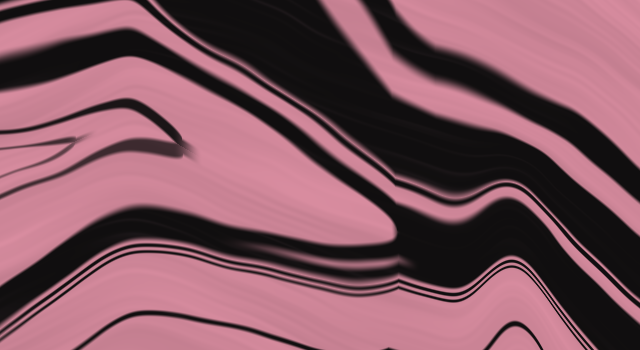
Write a Shadertoy shader that draws this background.

```glsl
// Liquid marble: black ink folded through pink paint. Height across one bent
// flow axis is cut into soft bands; a rounded pink tongue parts them, and
// value noise bends the paths, varies the edges and adds fine streaks.

const vec3 PINK = vec3(0.81, 0.525, 0.597);
const vec3 BLACK = vec3(0.062, 0.055, 0.057);
const float TIP = 1.13;

// Ink bands away from the axis: start, end, edge softness
const vec3 UPPER[4] = vec3[4](
    vec3(-1.0, 0.050, 0.009), vec3(0.098, 0.117, 0.005),
    vec3(0.128, 0.32, 0.009), vec3(0.42, 0.52, 0.012));
const vec3 LOWER[4] = vec3[4](
    vec3(-1.0, 0.090, 0.009), vec3(0.103, 0.113, 0.004),
    vec3(0.123, 0.131, 0.004), vec3(0.30, 0.314, 0.005));

float hash(vec2 p) {
    vec3 q = fract(vec3(p.xyx) * 0.1031);
    q += dot(q, q.yzx + 33.33);
    return fract((q.x + q.y) * q.z);
}

float noise(vec2 p) {
    vec2 i = floor(p), f = fract(p);
    f = f * f * (3.0 - 2.0 * f);
    return mix(mix(hash(i), hash(i + vec2(1, 0)), f.x),
               mix(hash(i + vec2(0, 1)), hash(i + vec2(1, 1)), f.x), f.y);
}

vec2 wobble(vec2 p, float scale, float amount) {
    vec2 q = p * scale;
    return amount * (vec2(noise(q + 17.3), noise(q + 51.7)) - 0.5);
}

float band(float d, float lo, float hi, float soft) {
    return smoothstep(lo - soft, lo + soft, d) * (1.0 - smoothstep(hi - soft, hi + soft, d));
}

float bands(float d, vec3 list[4], float blur, float pixel) {
    float ink = 0.0;
    for (int i = 0; i < 4; i++)
        ink = max(ink, band(d, list[i].x, list[i].y, max(list[i].z * blur, pixel)));
    return ink;
}

// Height of the flow axis: a ridge at left, a long fall, a second peak at right
float flowAxis(vec2 p) {
    float x = p.x - 0.38;
    float fall = sqrt(x * x + 0.0025) * (x < 0.0 ? 0.47 : 0.39);
    fall = mix(fall, sqrt(x * x + 0.0025) * mix(0.47, 0.39, smoothstep(-0.08, 0.08, x)), 1.0);
    float peak = (p.x - 1.48) / 0.11;
    float lift = 0.18 * exp(-peak * peak) * (1.0 - smoothstep(0.35, 0.75, p.y));
    return 0.64 - fall + lift - 0.12 * smoothstep(1.6, 1.9, p.x);
}

// Half width of a tongue that narrows to a round tip
float tongue(float x, float root, float taper, float tip, float roundness) {
    float k = clamp((x - tip + roundness) / roundness, 0.0, 1.0);
    return max(root - taper * x, 0.0) * sqrt(1.0 - k * k);
}

// Crowds the left folds and steepens the bands at the top
float bendUpper(float d, float x) {
    d *= mix(0.55, 1.0, smoothstep(0.35, 0.65, x));
    return d - 1.14 * clamp(1.25 - x, 0.0, 0.7) * max(d - 0.15, 0.0);
}

// Nested ink outlines that close to a point inside the main tongue
float innerWisps(float x, float v, float blur, float pixel) {
    float ink = 0.0;
    for (int i = 0; i < 2; i++) {
        float size = 1.0 - 0.55 * float(i);
        float tip = 0.52 * size;
        float center = 0.06 - 0.13 * x;
        float d = abs(v - center) - tongue(x, 0.105 * size, 0.10, tip, 0.32 * size);
        float nearTip = smoothstep(0.25, 1.0, x / tip);
        float width = (0.007 + 0.013 * nearTip) * size;
        float line = band(d, -width, width, max(0.009 * blur, pixel));
        line *= 1.0 - smoothstep(tip - 0.03, tip + 0.06, x);
        ink = max(ink, line * mix(0.6, 0.95, size) * (v > center ? 1.0 : 0.8));
    }
    return ink;
}

void mainImage(out vec4 fragColor, in vec2 fragCoord) {
    float pixel = 1.0 / iResolution.y;
    vec2 p = fragCoord * pixel;
    p += wobble(p, 3.3, 0.055) + wobble(p, 8.0, 0.014);

    // Position across the flow
    float v = p.y - flowAxis(p);
    float width = tongue(p.x, 0.29, 0.19, TIP, 0.25);
    float d = abs(v) - sqrt(width * width + 0.0009);
    float smoke = noise(p * vec2(3.0, 5.0) + 8.0);
    float blur = mix(0.65, 2.3, smoke * smoke);

    // Outer ink, with a pale sliver curling below the tongue
    float ink;
    if (v > 0.0) {
        ink = bands(bendUpper(d, p.x), UPPER, blur, pixel);
    } else {
        ink = bands(d, LOWER, blur, pixel);
        float reach = smoothstep(0.6, 0.95, p.x) * (1.0 - smoothstep(1.08, 1.2, p.x));
        ink *= 1.0 - 0.85 * reach * band(d, 0.038, 0.058, 0.011);
    }

    // Pink tongue and its inner outlines
    float soft = max(0.009 * blur, pixel);
    float inside = 1.0 - smoothstep(-soft, soft, abs(v) - width);
    inside *= 1.0 - smoothstep(TIP - 0.02, TIP + 0.01, p.x);
    ink = mix(ink, innerWisps(p.x, v, blur, pixel), inside);

    // Broad sheen and fine streaks along the flow
    float streak = noise(vec2(v * 75.0, p.x * 2.5));
    float sheen = noise(vec2(v * 22.0, p.x * 2.0) + 40.0);
    vec3 paint = PINK * (0.995 + 0.05 * (streak - 0.5) + 0.08 * (sheen - 0.5));
    vec3 dark = BLACK + vec3(0.07, 0.05, 0.06) * pow(streak, 5.0) * smoke;
    fragColor = vec4(mix(paint, dark, ink), 1.0);
}
```
